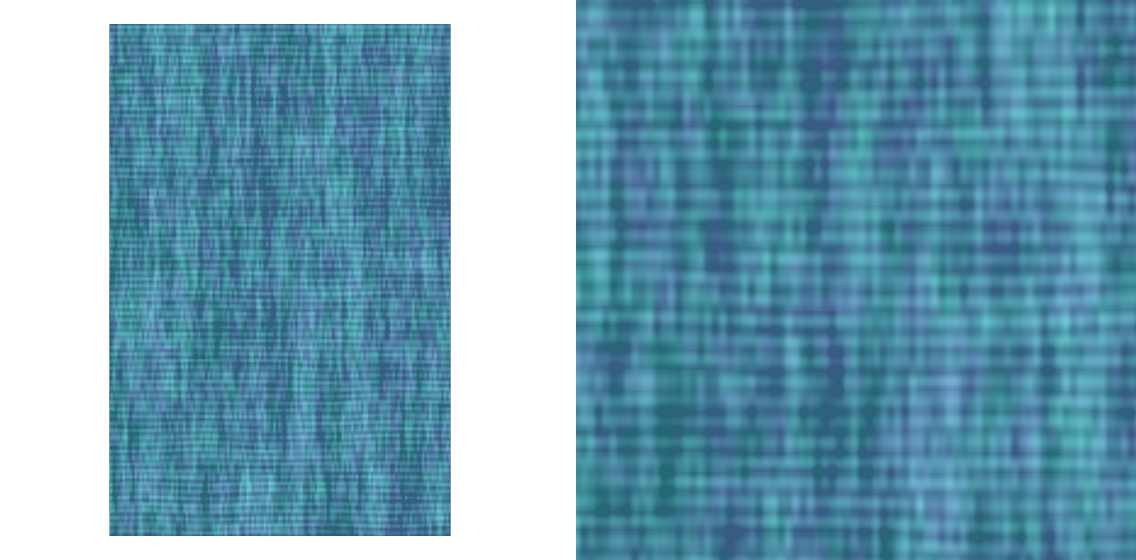
Left, the full canvas; right, a detail of the centre.
Reproduce this texture procedurally as a Shadertoy shader.

```glsl
// A blue ribbed cloth swatch on a white ground. Fine horizontal ribs of uneven
// strength cross vertical slub streaks, made from stretched value noise;
// a second set of noises shifts the hue between teal and violet blue.

#define HALF_SIZE vec2(0.3047, 0.4570)
#define RIB_COUNT 82.0
#define RIB_CONTRAST 0.32
#define SLUB_CONTRAST 1.15
#define FIBRE_CONTRAST 1.10
#define BROAD_CONTRAST 0.70
#define HUE_SHIFT 0.16
#define DARK_BLUE vec3(0.225, 0.435, 0.545)
#define LIGHT_BLUE vec3(0.337, 0.605, 0.700)
#define GROUND vec3(1.0)

const float TAU = 6.2831853;

float hash(vec2 p) {
    vec3 q = fract(p.xyx * 0.1031);
    q += dot(q, q.yzx + 33.33);
    return fract((q.x + q.y) * q.z);
}

// Smooth value noise, centred on zero.
float noise(vec2 p) {
    vec2 cell = floor(p);
    vec2 f = fract(p);
    f = f * f * (3.0 - 2.0 * f);
    float low = mix(hash(cell), hash(cell + vec2(1, 0)), f.x);
    float high = mix(hash(cell + vec2(0, 1)), hash(cell + vec2(1, 1)), f.x);
    return mix(low, high, f.y) - 0.5;
}

// Horizontal ribs, slightly wavy, stronger in some stretches than others.
float ribs(vec2 p) {
    float y = p.y * RIB_COUNT + 0.35 * noise(p * vec2(9.0, 14.0) + 70.0);
    float strength = 1.0 + 1.1 * noise(vec2(p.x * 28.0, floor(y) * 1.7) + 40.0);
    float wave = cos(TAU * (fract(y) - 0.5));
    float rowTone = noise(vec2(p.x * 7.0, y) + 15.0);
    return wave * strength * RIB_CONTRAST + 0.45 * rowTone;
}

// Vertical streaks at three scales: broad bands, slubs and single fibres.
float streaks(vec2 p) {
    float broad = noise(p * vec2(24.0, 2.2) + 11.0);
    float slub = noise(p * vec2(105.0, 10.0) + 23.0);
    float fibre = noise(p * vec2(230.0, 55.0) + 57.0);
    return broad * BROAD_CONTRAST + slub * SLUB_CONTRAST + fibre * FIBRE_CONTRAST;
}

vec3 cloth(vec2 p) {
    float tone = 0.5 + ribs(p) + streaks(p) - 0.3 * p.x;
    vec3 colour = mix(DARK_BLUE, LIGHT_BLUE, clamp(tone, -0.6, 1.6));

    // Teal to violet drift, patchy along the yarns.
    float hue = 0.55 * noise(p * vec2(60.0, 22.0) + 83.0)
              + 0.45 * noise(p * vec2(130.0, 90.0) + 31.0) + 0.12 * p.x;
    return colour + HUE_SHIFT * hue * vec3(0.8, -0.5, 0.6);
}

void mainImage(out vec4 fragColor, in vec2 fragCoord) {
    float scale = min(iResolution.x, iResolution.y);
    vec2 p = (fragCoord - 0.5 * iResolution.xy) / scale;
    float pixel = 1.0 / scale;

    // Straight-cut swatch with a faintly darker rim.
    vec2 d = abs(p) - HALF_SIZE;
    float edge = max(d.x, d.y);
    float inside = 1.0 - smoothstep(-0.5 * pixel, 0.5 * pixel, edge);
    float rim = smoothstep(-0.003, 0.0, edge);

    vec3 swatch = cloth(p + 3.0 * HALF_SIZE) + 0.3 * 3.0 * HALF_SIZE.x * (LIGHT_BLUE - DARK_BLUE);
    swatch -= HUE_SHIFT * 0.36 * HALF_SIZE.x * vec3(0.8, -0.5, 0.6);
    fragColor = vec4(mix(GROUND, swatch * (1.0 - 0.12 * rim), inside), 1.0);
}
```
